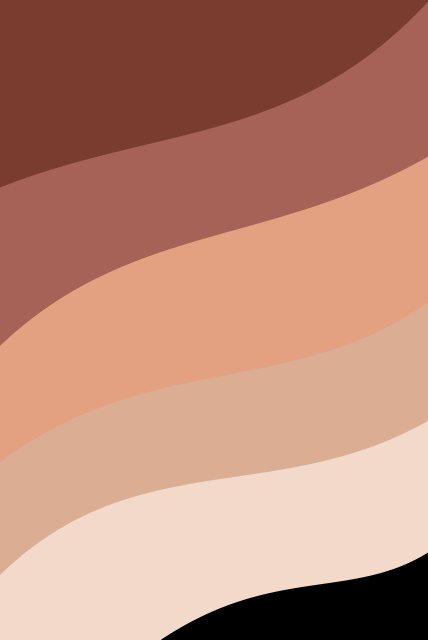
Reproduce this background procedurally as a WebGL 1 fragment shader.

```glsl
precision highp float;
// Six flat, earthy bands stacked under gently rising wavy edges.
// Each edge is a quartic through five evenly spaced heights; the bands
// are painted from the top down, each covering all that lies below its edge.

uniform vec2 u_resolution;

// Quartic through heights at x = 0, 1/4, 1/2, 3/4 and 1 (forward differences).
float waveHeight(float x, float h0, float h1, float h2, float h3, float h4) {
  float t = 4.0 * x;
  float d1 = h1 - h0;
  float d2 = h2 - 2.0 * h1 + h0;
  float d3 = h3 - 3.0 * h2 + 3.0 * h1 - h0;
  float d4 = h4 - 4.0 * h3 + 6.0 * h2 - 4.0 * h1 + h0;
  return h0 + t * (d1 + (t - 1.0) / 2.0 * (d2 + (t - 2.0) / 3.0 * (d3 + (t - 3.0) / 4.0 * d4)));
}

// Coverage of the area below an edge, softened over one pixel.
float below(float y, float edge) {
  return clamp((edge - y) * u_resolution.y + 0.5, 0.0, 1.0);
}

void main() {
  vec2 uv = gl_FragCoord.xy / u_resolution;

  // Dark brown corner
  vec3 color = vec3(0.478, 0.235, 0.184);

  // Mauve, apricot, tan, cream and black bands
  float mauveEdge = waveHeight(uv.x, 0.707, 0.7591, 0.8008, 0.8659, 0.9974);
  color = mix(color, vec3(0.651, 0.384, 0.341), below(uv.y, mauveEdge));

  float apricotEdge = waveHeight(uv.x, 0.4596, 0.5729, 0.6315, 0.681, 0.7552);
  color = mix(color, vec3(0.89, 0.631, 0.51), below(uv.y, apricotEdge));

  float tanEdge = waveHeight(uv.x, 0.2773, 0.3672, 0.4102, 0.4479, 0.5273);
  color = mix(color, vec3(0.859, 0.682, 0.58), below(uv.y, tanEdge));

  float creamEdge = waveHeight(uv.x, 0.1016, 0.2096, 0.25, 0.2786, 0.3424);
  color = mix(color, vec3(0.949, 0.851, 0.792), below(uv.y, creamEdge));

  float blackEdge = waveHeight(uv.x, -0.2109, -0.0638, 0.0456, 0.0872, 0.1367);
  color = mix(color, vec3(0.0), below(uv.y, blackEdge));

  gl_FragColor = vec4(color, 1.0);
}
```
